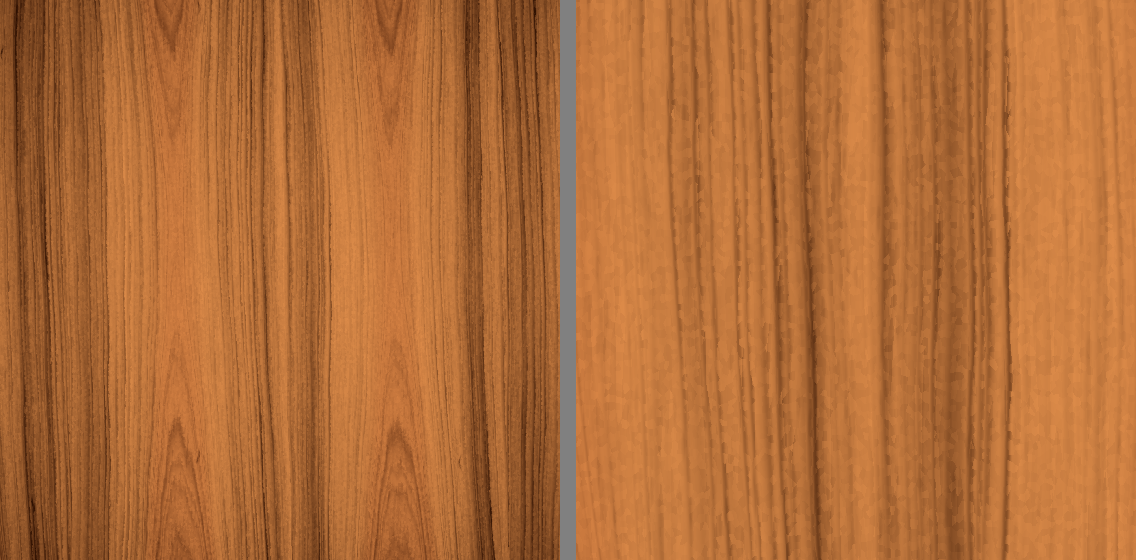
Left, the full canvas; right, a detail of the centre.
Reproduce this texture procedurally as a WebGL 1 fragment shader.

```glsl
precision highp float;
uniform vec2 u_resolution;

float hash(vec2 p) {
  return fract(sin(dot(p, vec2(12.99, 78.23))) * 4375.85);
}

// Cellular noise: x = distance to the nearest point, y = random value of its cell
vec2 cells(vec2 p) {
  vec2 base = floor(p);
  vec2 nearest = vec2(9.0, 0.0);
  for (int j = -1; j <= 1; j++) {
    for (int i = -1; i <= 1; i++) {
      vec2 cell = base + vec2(float(i), float(j));
      vec2 point = cell + vec2(hash(cell), hash(cell + 41.3));
      float dist = length(p - point);
      if (dist < nearest.x) nearest = vec2(dist, hash(cell + 17.7));
    }
  }
  return nearest;
}

// One-dimensional cellular lines of random place and depth
float vein(float u) {
  float base = floor(u);
  float depth = 0.0;
  for (int i = -1; i <= 1; i++) {
    float cell = base + float(i);
    float offset = abs(u - cell - hash(vec2(cell, 3.1)));
    float strength = hash(vec2(cell, 8.6));
    strength *= 0.3 + 0.7 * strength;
    depth = max(depth, strength * (1.0 - smoothstep(0.0, 0.5, offset)));
  }
  return depth;
}

void main() {
  vec2 uv = gl_FragCoord.xy / u_resolution;

  // Slow wander of the fibres
  float x = uv.x + 0.0018 * sin(uv.y * 8.0 + uv.x * 21.0)
          + 0.0008 * sin(uv.y * 27.0 + uv.x * 63.0);

  // Fibres, fine speckle and pores
  vec2 fibre = cells(vec2(x * 270.0, uv.y * 22.0));
  vec2 speckle = cells(uv * vec2(300.0, 230.0));
  vec2 pore = cells(vec2(x * 170.0, uv.y * 24.0) + 31.0);
  float pores = step(0.68, pore.y) * (1.0 - smoothstep(0.08, 0.3, pore.x));

  // Repeated veneer leaves, each with a cathedral figure on its axis
  float leafX = x - 0.325 + 0.022 * uv.y;
  float leaf = floor(leafX / 0.39 + 0.5);
  float d = leafX - leaf * 0.39;
  float rise = uv.y - 0.58 + 0.012 * sin(d * 130.0 + leaf) + 0.006 * sin(d * 310.0 + uv.y * 20.0);
  float field = d * d - 0.01 * rise * rise;
  float ring = field / sqrt(abs(field) + 0.0003);

  // Arched rings at the heart, straight grain at the flanks, frayed by the fibres
  float fray = 0.0016 * (fibre.y - 0.5) + 0.001 * (speckle.y - 0.5);
  float flank = smoothstep(0.005, 0.04, ring);
  float side = d < 0.0 ? -1.0 : 1.0;
  float along = leaf * 0.39 + side * ring + 2.0 + fray;
  float rings = ring + 0.5 * fray;
  float arches = 0.42 * vein(rings * 105.0 + 9.4) + 0.26 * vein(rings * 240.0 + 4.0);
  float straight = 0.2 * vein(along * 40.0) + 0.32 * vein(along * 98.0 + 7.0)
                 + 0.36 * vein(along * 190.0 + 3.0);
  float fade = 0.5 + cells(vec2(along * 70.0, uv.y * 3.5)).x;
  float lines = mix(arches, straight * fade, flank);

  // Broad dark bands and softer strips between the light flanks
  float bandOffset = (abs(d) - 0.155) / 0.038;
  float band = exp(-bandOffset * bandOffset);
  float strips = 0.07 * sin(along * 47.0) + 0.06 * sin(along * 86.0 + 1.0);
  float heart = 1.0 - smoothstep(-0.01, 0.06, ring);

  // Rare dark flaws
  vec2 flaw = cells(vec2(x * 34.0 + 0.06 * sin(uv.y * 190.0), uv.y * 5.0) + 5.0);
  float flaws = step(0.97, flaw.y) * (1.0 - smoothstep(0.03, 0.09, flaw.x));

  float tone = 1.2 - lines * (1.0 + 0.4 * band) - 0.28 * band - 0.16 * heart;
  tone += strips * flank + 0.03 * sin(uv.y * 6.0 + x * 17.0);
  tone += 0.13 * (fibre.y - 0.5) + 0.17 * (speckle.y - 0.5);
  tone -= 0.12 * pores + 0.6 * flaws * (0.3 + speckle.y);

  // Darkened edges, most of all the left one
  vec2 fromCentre = uv - 0.5;
  tone -= 1.3 * dot(fromCentre, fromCentre) + 0.14 * (1.0 - smoothstep(0.0, 0.16, uv.x));
  tone -= 0.35 * max(tone - 0.85, 0.0);

  vec3 darkWood = vec3(0.39, 0.21, 0.09);
  vec3 lightWood = vec3(0.80, 0.50, 0.26);
  vec3 color = mix(darkWood, lightWood, clamp(tone, -0.5, 1.2));
  color += vec3(0.015, -0.008, -0.006) * heart;
  gl_FragColor = vec4(color, 1.0);
}
```
